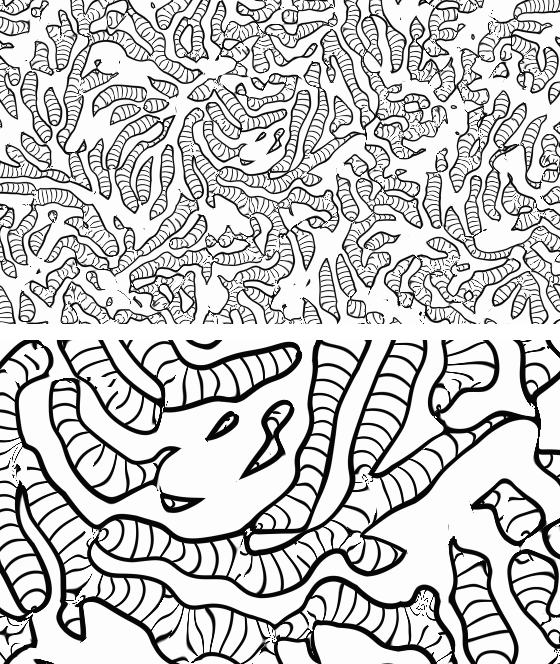
Top, the full canvas; bottom, a detail of the centre.
Write a WebGL 1 fragment shader that draws this pattern.

```glsl
precision highp float;
// Ink doodle of ringed, tapering worms packed along a winding flow.

uniform vec2 u_resolution;

// All lengths are fractions of the canvas height.
#define PITCH 0.063         // spacing from worm to worm
#define HALF_WIDTH 0.0215   // half width of a full worm
#define KERNEL_CELL 0.06    // size of the patches that bend the worms
#define ANGLE_JITTER 0.7    // irregularity of the patch directions
#define RING_STEP 0.0155    // spacing of the rings
#define RING_BOW 0.35       // how far the rings bulge
#define OUTLINE 0.0025      // half width of the contour
#define RING_LINE 0.0014    // half width of the rings

const float TAU = 6.2831853;
const float WAVE = TAU / PITCH;
const vec3 PAPER = vec3(0.993);
const vec3 INK = vec3(0.025);

vec4 hash4(vec2 cell) {
    float n = dot(cell, vec2(127.1, 311.7));
    return fract(sin(n + vec4(0.0, 17.3, 41.9, 73.7)) * 43758.55);
}

// Heading across the worms, from layered sines.
float flowAngle(vec2 p) {
    float swirl = 2.0 * sin(6.1 * p.x + 2.3 * p.y + 1.3 * sin(4.0 * p.y + 0.7));
    float sway = 1.9 * sin(5.6 * p.y - 3.7 * p.x + 1.0);
    return swirl + sway;
}

// Cellular phasor noise: sums wave patches; the angle of the result is 0 on a worm's axis.
vec2 phasor(vec2 p) {
    vec2 home = floor(p / KERNEL_CELL);
    vec2 sum = vec2(0.0);
    for (int j = -2; j <= 2; j++) {
        for (int i = -2; i <= 2; i++) {
            vec2 cell = home + vec2(float(i), float(j));
            vec4 rnd = hash4(cell);
            vec2 seed = (cell + rnd.xy) * KERNEL_CELL;
            vec2 offset = p - seed;
            float reach = 2.0 * KERNEL_CELL;
            float falloff = max(1.0 - dot(offset, offset) / (reach * reach), 0.0);
            float angle = flowAngle(seed) + ANGLE_JITTER * (rnd.z - 0.5);
            float phase = WAVE * dot(offset, vec2(cos(angle), sin(angle))) + TAU * rnd.w;
            sum += falloff * falloff * falloff * vec2(cos(phase), sin(phase));
        }
    }
    return sum;
}

float phaseBetween(vec2 a, vec2 b) {
    return atan(a.x * b.y - a.y * b.x, dot(a, b));
}

// Half width along a worm's axis: swells, tapers and falls below zero past the ends.
float halfWidth(vec2 axis) {
    float a = sin(23.0 * axis.x + 9.0 * axis.y + 2.0 * sin(17.0 * axis.y));
    float b = sin(27.0 * axis.y - 13.0 * axis.x + 2.0 * sin(15.0 * axis.x + 1.0));
    float swell = max(0.75 + 0.5 * (a + b), 0.0);
    return HALF_WIDTH * min(1.25 * sqrt(swell) - 0.25, 1.0);
}

// Distance to the nearest ring, measured along whichever axis the worm follows more.
float ringDistance(vec2 axis, vec2 tangent, float across) {
    bool level = abs(tangent.x) > abs(tangent.y);
    float place = level ? axis.x : axis.y;
    float pace = level ? abs(tangent.x) : abs(tangent.y);
    float count = place / RING_STEP + RING_BOW * across * across;
    count += 0.25 * sin(31.0 * axis.x + 37.0 * axis.y);
    return abs(fract(count) - 0.5) * RING_STEP / pace;
}

float stroke(float dist, float halfLine, float pixel) {
    return 1.0 - smoothstep(halfLine - 0.7 * pixel, halfLine + 0.7 * pixel, dist);
}

void main() {
    vec2 p = gl_FragCoord.xy / u_resolution.y;
    float pixel = 1.0 / u_resolution.y;

    // Local phase and its gradient give the worm's normal and axis.
    float probe = 0.001;
    vec2 z = phasor(p);
    float phase = atan(z.y, z.x);
    vec2 slope = vec2(phaseBetween(z, phasor(p + vec2(probe, 0.0))),
                      phaseBetween(z, phasor(p + vec2(0.0, probe)))) / probe;
    float steepness = max(length(slope), 0.3 * WAVE);
    vec2 normal = slope / max(length(slope), 0.001);
    vec2 tangent = vec2(-normal.y, normal.x);
    vec2 axis = p - normal * phase / steepness;

    // Signed distance to the contour, corrected for the slope of the field.
    float width = halfWidth(axis);
    float taper = (halfWidth(axis + tangent * probe) - width) / probe;
    float shape = abs(phase) / WAVE - width;
    float dist = shape / length(vec2(steepness / WAVE, taper));

    // Contour with a slightly uneven pen weight, then the rings inside it.
    float pen = OUTLINE + 0.0005 * sin(19.0 * p.x + 5.0 * sin(13.0 * p.y));
    float contour = stroke(abs(dist), pen, pixel);
    float across = phase / (WAVE * max(width, 0.004));
    float rings = stroke(ringDistance(axis, tangent, across), RING_LINE, pixel);
    rings *= 1.0 - smoothstep(-pixel, pixel, dist);
    gl_FragColor = vec4(mix(PAPER, INK, max(contour, rings)), 1.0);
}
```
